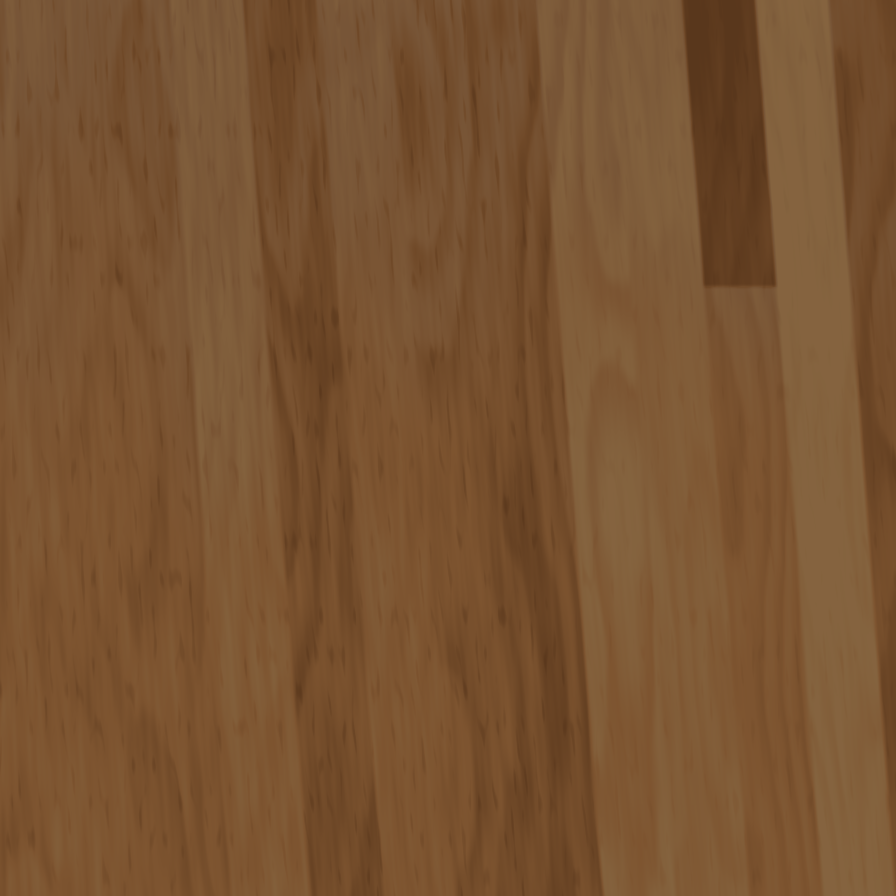
Write a WebGL 1 fragment shader that draws this texture.

```glsl
precision highp float;

uniform vec2 u_resolution;

const vec3 DEEP  = vec3(0.35, 0.215, 0.108);
const vec3 BROWN = vec3(0.44, 0.288, 0.158);
const vec3 HONEY = vec3(0.492, 0.33, 0.187);
const vec3 UMBER = vec3(0.468, 0.333, 0.214);
const vec3 PALE  = vec3(0.52, 0.39, 0.246);

const float PLANK_WIDTH   = 0.0817;
const float PLANK_OFFSET  = 0.026;
const float EDGE_SOFTNESS = 0.04;   // in plank widths
const float LEAN_LEFT     = 0.035;
const float LEAN_RIGHT    = 0.075;
const float JOINT_HEIGHT  = 0.68;
const float JOINT_SOFT    = 0.004;

const float BASE_TONE     = 0.62;
const float TONE_SPREAD   = 0.14;
const float RIGHT_LIFT    = 0.29;
const float RING_COUNT    = 4.5;
const float RING_DEPTH    = 0.22;
const float FIBRE_DEPTH   = 0.26;
const float PORE_DEPTH    = 0.2;
const float BLOTCH_DEPTH  = 0.16;

const float PALE_PLANK   = 2.0;
const float RUSSET_PLANK = 3.0;
const float FLAMED_PLANK = 6.0;
const float SHORT_PLANK  = 9.0;
const float LAST_PLANK   = 11.0;

float hash(vec2 p) {
  vec3 q = fract(p.xyx * vec3(0.1031, 0.1030, 0.0973));
  q += dot(q, q.yzx + 33.33);
  return fract((q.x + q.y) * q.z);
}

float cornerSlope(vec2 cell, vec2 toPoint) {
  float angle = 6.2832 * hash(cell);
  return dot(vec2(cos(angle), sin(angle)), toPoint);
}

float gradientNoise(vec2 p) {
  vec2 cell = floor(p);
  vec2 f = fract(p);
  vec2 w = f * f * f * (f * (f * 6.0 - 15.0) + 10.0);
  float low = mix(cornerSlope(cell, f),
                  cornerSlope(cell + vec2(1.0, 0.0), f - vec2(1.0, 0.0)), w.x);
  float high = mix(cornerSlope(cell + vec2(0.0, 1.0), f - vec2(0.0, 1.0)),
                   cornerSlope(cell + 1.0, f - 1.0), w.x);
  return mix(low, high, w.y);
}

float isPlank(float index, float wanted) {
  return 1.0 - step(0.5, abs(index - wanted));
}

// Overall lightness of one plank
float plankTone(float index, float y) {
  float aboveJoint = smoothstep(-JOINT_SOFT, JOINT_SOFT, y - JOINT_HEIGHT);
  float tone = BASE_TONE + TONE_SPREAD * (hash(vec2(index + 20.0, 4.0)) - 0.5);
  tone += RIGHT_LIFT * step(6.5, index) + 0.2 * isPlank(index, PALE_PLANK);
  tone -= 0.18 * isPlank(index, RUSSET_PLANK);
  tone -= 0.07 * isPlank(index, FLAMED_PLANK);
  tone -= 0.4 * isPlank(index, LAST_PLANK);
  tone -= mix(0.2, 0.74, aboveJoint) * isPlank(index, SHORT_PLANK);
  return tone;
}

// Arched growth rings: soft on one side, crisper on the other
float growthRings(vec2 p, float seed) {
  float field = gradientNoise(p * vec2(9.0, 1.7) + seed);
  field += 0.035 * gradientNoise(p * vec2(55.0, 12.0) + seed);
  float band = fract(field * RING_COUNT + p.x * 6.0);
  return smoothstep(0.15, 0.75, band) * (1.0 - smoothstep(0.76, 1.0, band));
}

float plank(float index, vec2 p) {
  float piece = step(JOINT_HEIGHT, p.y) * isPlank(index, SHORT_PLANK);
  float seed = 13.7 * (index + 5.0) + 31.0 * piece;
  float ringStrength = mix(0.3, 1.0, hash(vec2(seed, 9.0)));
  ringStrength = max(ringStrength, isPlank(index, FLAMED_PLANK));
  return plankTone(index, p.y) - RING_DEPTH * ringStrength * growthRings(p, seed);
}

float ramp(float low, float high, float value) {
  return clamp((value - low) / (high - low), 0.0, 1.0);
}

vec3 woodColor(float tone, float umberShare) {
  vec3 middle = mix(HONEY, UMBER, umberShare);
  vec3 color = mix(DEEP, BROWN, ramp(0.0, 0.38, tone));
  color = mix(color, middle, ramp(0.36, 0.6, tone));
  return mix(color, PALE, ramp(0.62, 0.96, tone));
}

void main() {
  vec2 uv = gl_FragCoord.xy / u_resolution;
  float lean = mix(LEAN_LEFT, LEAN_RIGHT, smoothstep(0.0, 0.35, uv.x));
  vec2 p = vec2(uv.x - lean * (1.0 - uv.y), uv.y);

  // Blend the two planks that meet at the nearest seam
  float across = (p.x - PLANK_OFFSET) / PLANK_WIDTH;
  float seam = floor(across + 0.5);
  float side = smoothstep(-EDGE_SOFTNESS, EDGE_SOFTNESS, across - seam);
  float tone = mix(plank(seam - 1.0, p), plank(seam, p), side);

  // Fibres and short dark pores, calmer on the pale side
  float grain = mix(1.0, 0.5, smoothstep(0.5, 0.65, p.x));
  float fibre = 0.6 * gradientNoise(p * vec2(100.0, 6.0))
              + 0.45 * gradientNoise(p * vec2(190.0, 13.0) + 40.0);
  float pores = smoothstep(0.2, 0.55, gradientNoise(p * vec2(160.0, 24.0) + 80.0));
  tone += grain * (FIBRE_DEPTH * fibre - PORE_DEPTH * pores);

  // Broad unevenness and cooler light towards the top
  float blotch = gradientNoise(uv * vec2(6.0, 3.5) + 7.0);
  tone += BLOTCH_DEPTH * blotch;
  float umberShare = smoothstep(0.35, 0.95, uv.y + 0.4 * blotch);

  gl_FragColor = vec4(woodColor(tone, umberShare), 1.0);
}
```
